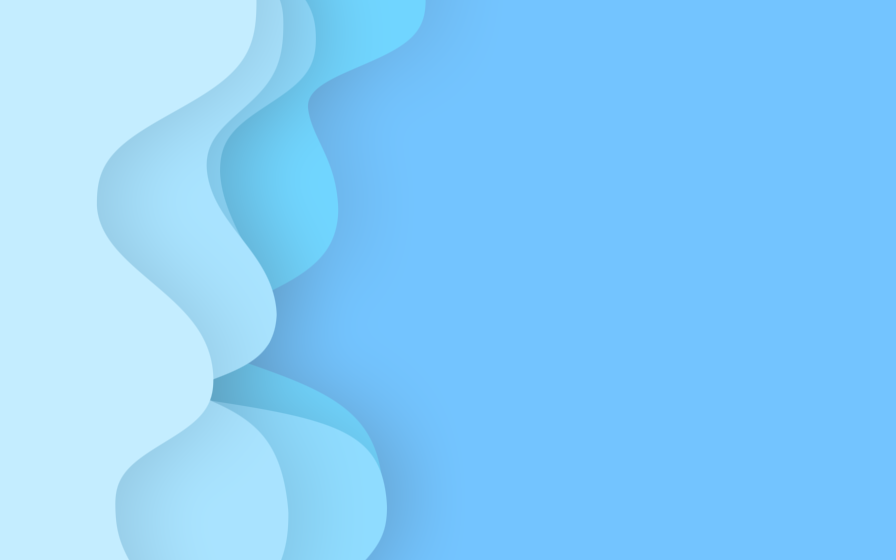
This background is drawn by a Shadertoy shader. Its source:

```glsl
// Four wavy paper sheets in pale blues, stacked from the left over a sky blue ground.
// Each sheet edge is a chain of S-bends giving x for a depth below the top;
// every sheet casts a soft shadow, made by blurring its coverage, on those behind it.

// S-shaped step from 0 to 1 between two depths, one half at "mid"
float bend(float depth, float start, float mid, float end, float sharpness) {
    float t = clamp((depth - start) / (end - start), 0.0, 1.0);
    float rise = pow(t * (end - mid), sharpness);
    float rest = pow((1.0 - t) * (mid - start), sharpness);
    return rise / (rise + rest);
}

// Right edge of a sheet: 0 is the front one, 3 the rearmost
float sheetEdge(int sheet, float d) {
    if (sheet == 0)
        return 0.458 - 0.285 * bend(d, 0.0, 0.197, 0.365, 2.26)
                     + 0.208 * bend(d, 0.365, 0.509, 0.677, 1.75)
                     - 0.175 * bend(d, 0.677, 0.790, 0.900, 2.07)
                     + 0.062 * bend(d, 0.900, 1.012, 1.125, 2.0);
    if (sheet == 1)
        return 0.444 + 0.062 * bend(d, -0.125, -0.042, 0.042, 2.0)
                     - 0.137 * bend(d, 0.042, 0.191, 0.296, 2.0)
                     + 0.125 * bend(d, 0.296, 0.426, 0.562, 1.64)
                     - 0.160 * bend(d, 0.562, 0.664, 0.700, 1.5)
                     + 0.181 * bend(d, 0.696, 0.740, 0.917, 1.26)
                     - 0.062 * bend(d, 0.917, 1.040, 1.167, 2.0);
    if (sheet == 2)
        return 0.485 + 0.079 * bend(d, -0.125, -0.028, 0.069, 2.0)
                     - 0.171 * bend(d, 0.069, 0.187, 0.306, 2.1)
                     + 0.090 * bend(d, 0.306, 0.440, 0.604, 1.6)
                     - 0.171 * bend(d, 0.604, 0.646, 0.702, 2.0)
                     + 0.379 * bend(d, 0.702, 0.737, 0.906, 1.47)
                     - 0.094 * bend(d, 0.906, 1.010, 1.115, 2.0);
    return 0.760 - 0.210 * bend(d, 0.0, 0.113, 0.190, 2.0)
                 + 0.054 * bend(d, 0.190, 0.267, 0.375, 1.54)
                 - 0.250 * bend(d, 0.375, 0.522, 0.604, 1.74)
                 + 0.331 * bend(d, 0.604, 0.677, 0.896, 1.64)
                 - 0.125 * bend(d, 0.896, 0.980, 1.083, 2.0);
}

// Sheet coverage blurred: a ramp across, bell-weighted taps down
float softShadow(int sheet, vec2 p) {
    float sum = 0.0, total = 0.0;
    for (int i = -6; i <= 6; i++) {
        float k = float(i) / 3.0;
        float weight = exp(-0.5 * k * k);
        float offset = p.x - sheetEdge(sheet, p.y + 0.07 * k);
        sum += weight * (1.0 - smoothstep(-0.165, 0.165, offset));
        total += weight;
    }
    return sum / total;
}

vec3 sheetColor(int sheet) {
    if (sheet == 0) return vec3(0.770, 0.930, 1.0);
    if (sheet == 1) return vec3(0.663, 0.892, 1.0);
    if (sheet == 2) return vec3(0.562, 0.863, 1.0);
    return vec3(0.440, 0.837, 1.0);
}

void mainImage(out vec4 fragColor, in vec2 fragCoord) {
    // Canvas 1.6 wide and 1 high, depth measured down from the top
    vec2 p = fragCoord / iResolution.xy;
    p = vec2(1.6 * p.x, 1.0 - p.y);

    vec3 color = vec3(0.451, 0.769, 1.0);

    // Stack from rear to front: shadow first, then the sheet
    for (int sheet = 3; sheet >= 0; sheet--) {
        color = mix(color, vec3(0.30, 0.42, 0.50), 0.3 * softShadow(sheet, p));
        float side = p.x - sheetEdge(sheet, p.y);
        float blur = 0.7 * fwidth(side);
        color = mix(color, sheetColor(sheet), 1.0 - smoothstep(-blur, blur, side));
    }
    fragColor = vec4(color, 1.0);
}
```
